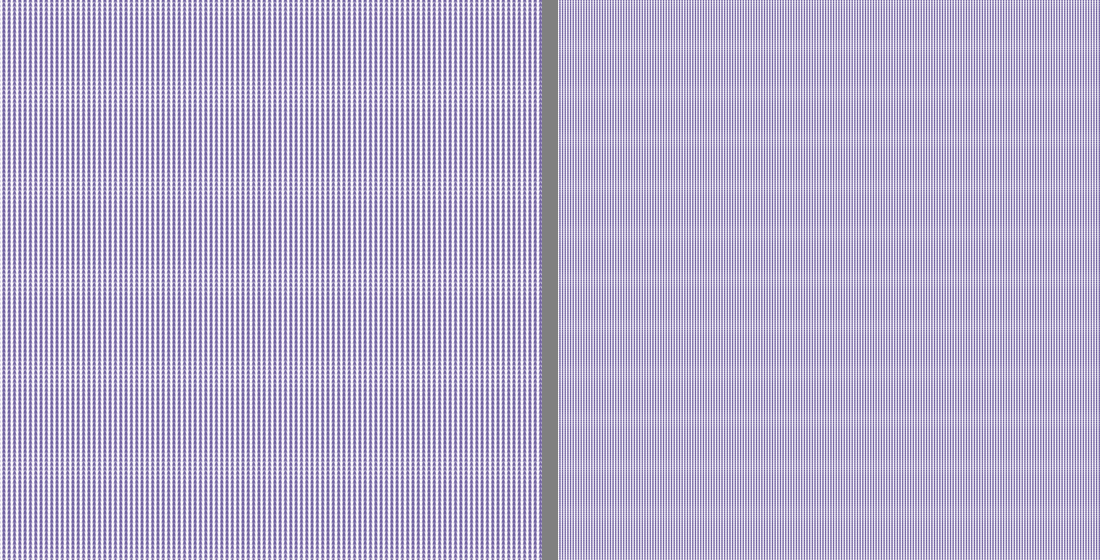
Left, the tile; right, the same tile 2 across and 2 down.
Give the GLSL for this pattern, as a Shadertoy shader.

```glsl
const float TAU = 6.2831853;
const vec2 REPEATS = vec2(102.0, 128.0);   // bead columns, bead rows
const float BANDS = 6.0;                   // pale bands over the height
const float STRIPE_CENTRE = 0.73;          // stripe position inside its column
const float EDGE_SOFTNESS = 0.3;           // edge width in columns
const vec3 PAPER = vec3(0.995, 0.985, 0.995);
const vec3 INK = vec3(0.43, 0.37, 0.625);

// 1 on the centre line of each pale band, 0 between bands
float paleBand(float y, float count) {
    float wave = 0.5 + 0.5 * cos(TAU * y * count);
    return smoothstep(0.6, 1.0, wave);
}

// Coverage of a vertical string of arrow-shaped beads
float beadString(vec2 cell, float pale, float edge) {
    float side = abs(fract(cell.x - STRIPE_CENTRE + 0.5) - 0.5);
    float beat = 0.5 + 0.5 * cos(TAU * (cell.y + 1.1 * side));

    // Scalloped outline, wide at the bead and narrow at the joint
    float halfWidth = mix(0.22, 0.30, beat);
    float body = clamp((halfWidth - side) / edge + 0.5, 0.0, 1.0);

    // Joints open into pale chevrons inside a band
    float joint = (1.0 - beat) * (1.0 - beat);
    return body * (1.0 - mix(0.16, 0.38, pale) * joint);
}

void mainImage(out vec4 fragColor, in vec2 fragCoord) {
    vec2 uv = fragCoord / iResolution.xy;
    float edge = max(EDGE_SOFTNESS, REPEATS.x / iResolution.x);
    float coverage = beadString(uv * REPEATS, paleBand(uv.y, BANDS), edge);
    fragColor = vec4(mix(PAPER, INK, coverage), 1.0);
}
```
